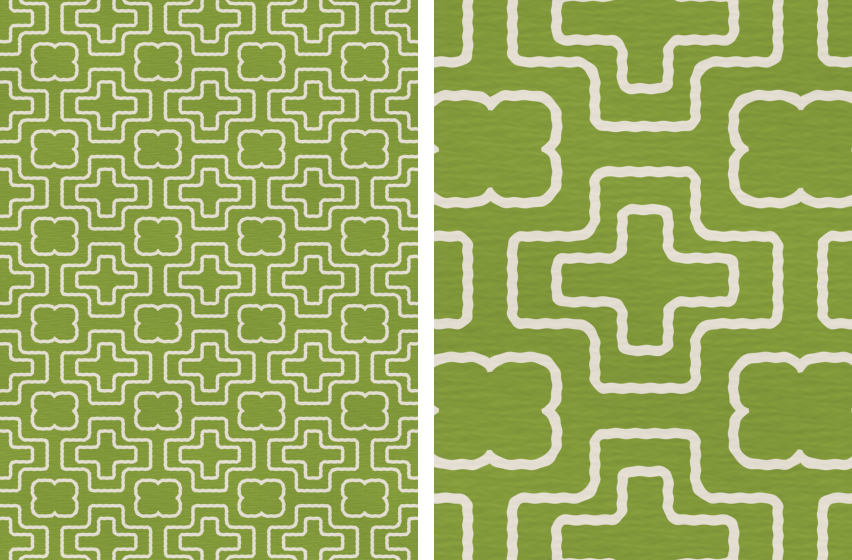
Left: the whole. Right: its middle third, enlarged.
A Shadertoy shader for this pattern:

```glsl
// Woven green rug with cream outlines: nested stepped crosses alternating with quatrefoils.

const float UNITS = 768.0;                // design units over the canvas height
const vec2 CELL = vec2(141.8, 119.7);     // spacing of the repeats
const float LINE_WIDTH = 4.7;
const vec3 GREEN = vec3(0.51, 0.60, 0.23);
const vec3 CREAM = vec3(0.89, 0.87, 0.82);

float roundBox(vec2 p, vec2 halfSize, float radius) {
    vec2 q = abs(p) - halfSize + radius;
    return length(max(q, 0.0)) + min(max(q.x, q.y), 0.0) - radius;
}

// Union with a circular fillet in the concave corner
float filletUnion(float a, float b, float radius) {
    vec2 u = max(radius - vec2(a, b), 0.0);
    return max(radius, min(a, b)) - length(u);
}

float crossShape(vec2 p, vec2 upright, vec2 bar, float corner, float fillet) {
    return filletUnion(roundBox(p, upright, corner), roundBox(p, bar, corner), fillet);
}

// Four mirrored lobes; the core closes the inner seams
float quatrefoil(vec2 p, vec2 lobeCenter, vec2 lobeSize, float radius, vec2 core) {
    float lobe = roundBox(abs(p) - lobeCenter, lobeSize, radius);
    return min(lobe, roundBox(p, core, 0.0));
}

vec2 repeatCentered(vec2 p, vec2 cell) {
    return (fract(p / cell + 0.5) - 0.5) * cell;
}

float outline(float d, float width) {
    return abs(d) - 0.5 * width;
}

// Layered sines: short horizontal threads
float weave(vec2 p) {
    float threads = sin(p.y * 1.75 + 1.4 * sin(p.x * 0.19 + p.y * 0.61));
    threads += 0.8 * sin(p.y * 1.13 + 2.0 * sin(p.x * 0.11 - p.y * 0.37));
    threads += 0.6 * sin(p.x * 0.83 + 3.0 * sin(p.y * 0.97));
    return threads / 2.4;
}

// Broad, faint changes of the dye
float dye(vec2 p) {
    return 0.5 * (sin(p.x * 0.021 + 2.0 * sin(p.y * 0.017)) + sin(p.y * 0.043 + sin(p.x * 0.031)));
}

// Signed distance to the cream lines
float lattice(vec2 p) {
    vec2 c = repeatCentered(p, CELL);
    vec2 f = repeatCentered(p + 0.5 * CELL, CELL);
    float outer = crossShape(c, vec2(23.0, 49.5), vec2(60.7, 20.0), 5.0, 9.0);
    float inner = crossShape(c, vec2(10.5, 32.2), vec2(40.5, 10.0), 4.0, 6.0);
    float flower = quatrefoil(f, vec2(14.0, 11.0), vec2(16.5, 13.5), 11.0, vec2(26.0, 20.0));
    float d = min(outline(outer, LINE_WIDTH), outline(inner, LINE_WIDTH));
    return min(d, outline(flower, LINE_WIDTH));
}

void mainImage(out vec4 fragColor, in vec2 fragCoord) {
    float pixel = UNITS / iResolution.y;
    vec2 p = (fragCoord - 0.5 * iResolution.xy) * pixel - vec2(1.0, 0.0);

    // Slightly uneven yarn edges
    vec2 wobble = 0.25 * vec2(sin(p.y * 0.9 + p.x * 0.05), sin(p.x * 0.7 + p.y * 0.07));
    float line = 1.0 - smoothstep(-0.8 * pixel, 0.8 * pixel, lattice(p + wobble));

    // Wool shading, stronger on the green ground
    float shade = 0.045 * weave(p) + 0.02 * dye(p);
    vec3 color = mix(GREEN * (1.0 + shade), CREAM * (1.0 + 0.4 * shade), line);
    fragColor = vec4(color, 1.0);
}
```
